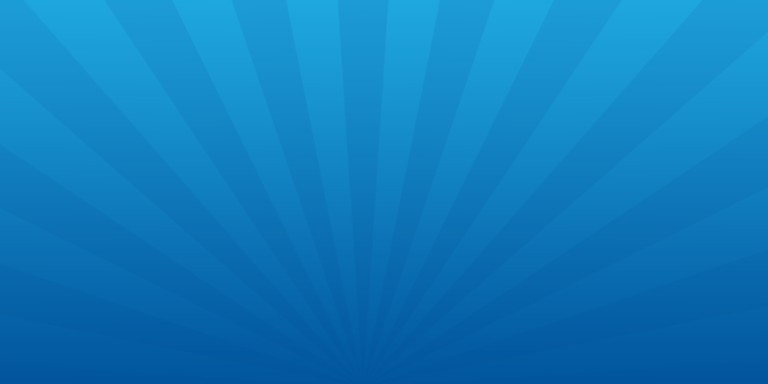
Give the GLSL for this background, as a WebGL 2 fragment shader.

```glsl
#version 300 es
precision highp float;
// Blue sunburst: equal angular rays fan out from a point just below the
// bottom edge, laid over a vertical gradient from deep blue to sky blue.
// Ray contrast grows with height and eases off towards the sides.

uniform vec2 u_resolution;
out vec4 fragColor;

// Coverage of the light rays around the hub, softened by arc length.
float rayCoverage(vec2 fromHub, float softness) {
    float sector = radians(7.5);
    float turn = atan(fromHub.x, fromHub.y) / sector;
    float offCentre = abs(fract(turn * 0.5) - 0.5);
    float edgeDistance = (0.25 - offCentre) * 2.0 * sector * length(fromHub);
    return clamp(edgeDistance / softness + 0.5, 0.0, 1.0);
}

void main() {
    // Canvas height is one unit.
    float pixel = 1.0 / u_resolution.y;
    vec2 p = gl_FragCoord.xy * pixel;
    float aspect = u_resolution.x / u_resolution.y;
    vec2 hub = vec2(0.4727 * aspect, -0.008);

    // Vertical gradient, slightly eased at both ends.
    float height = mix(p.y, smoothstep(0.0, 1.0, p.y), 0.2);
    vec3 deepBlue = vec3(0.006, 0.334, 0.617);
    vec3 skyBlue = vec3(0.115, 0.633, 0.858);
    vec3 colour = mix(deepBlue, skyBlue, height);

    // Lighten the rays and darken the gaps equally.
    float ray = rayCoverage(p - hub, max(pixel, 0.005)) - 0.5;
    float sideFade = 1.0 - 0.25 * abs(p.x - hub.x) / (0.5 * aspect);
    vec3 contrast = mix(vec3(0.002, 0.007, 0.006), vec3(0.011, 0.050, 0.040), p.y);
    colour += ray * contrast * sideFade;

    fragColor = vec4(colour, 1.0);
}
```
